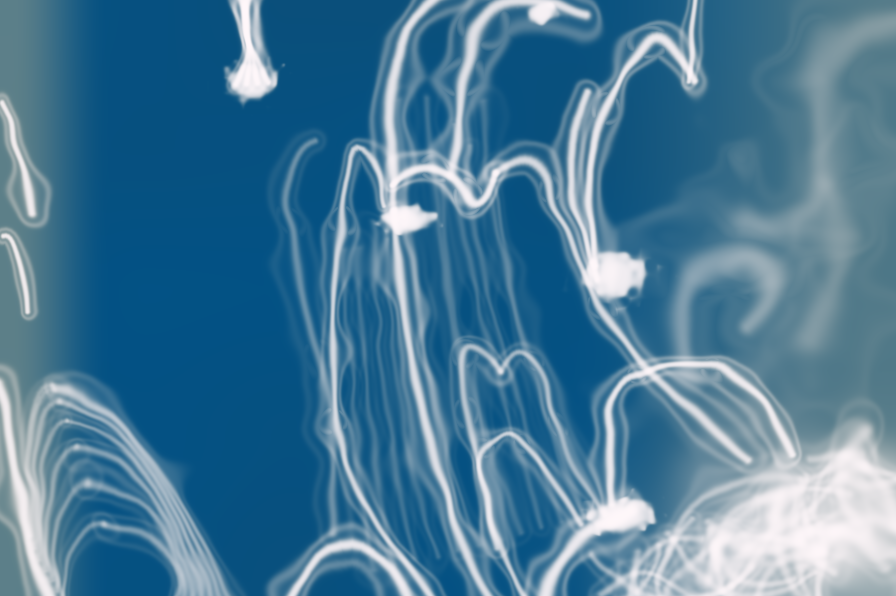
Write a Shadertoy shader that draws this background.

```glsl
// Pale ink threads and smoke drifting through deep blue water.

vec2 pos;   // current point: 7.68 wide, 5.12 high, y pointing down
float ink;  // accumulated density of pale ink

float hash(vec2 p) {
    return fract(sin(dot(p, vec2(127.1, 311.7))) * 4375.8);
}

float noise(vec2 p) {
    vec2 i = floor(p), f = smoothstep(0.0, 1.0, fract(p));
    return mix(mix(hash(i), hash(i + vec2(1, 0)), f.x),
               mix(hash(i + vec2(0, 1)), hash(i + 1.0), f.x), f.y);
}

// Quadratic curve with a crisp core, a soft halo and a thin outer sheath
float curve(vec2 a, vec2 b, vec2 c, float width) {
    float reach = 6.0 * width, d2 = 1e3;
    if (any(lessThan(pos, min(a, min(b, c)) - reach))) return 0.0;
    if (any(greaterThan(pos, max(a, max(b, c)) + reach))) return 0.0;
    vec2 from = a;
    for (int i = 1; i <= 12; i++) {
        float t = float(i) / 12.0;
        vec2 to = mix(mix(a, b, t), mix(b, c, t), t), e = to - from, q = pos - from;
        q -= e * clamp(dot(q, e) / max(dot(e, e), 1e-6), 0.0, 1.0);
        d2 = min(d2, dot(q, q));
        from = to;
    }
    float swell = noise(pos * 3.0), d = sqrt(d2) / (width * (0.4 + 0.5 * swell));
    float sheath = d - 2.0 - 3.0 * swell;
    return exp(-d * d) + 0.1 * exp(-d * d / 9.0) + 0.2 * exp(-sheath * sheath);
}

void arc(vec2 a, vec2 b, vec2 c, float width, float amount) {
    ink += amount * curve(a, b, c, width);
}

// Smooth spline through the midpoints of its control polygon
void thread(vec2 a, vec2 b, vec2 c, vec2 d, vec2 e, float width, float amount) {
    vec2 m = mix(b, c, 0.5), n = mix(c, d, 0.5);
    float k = max(curve(a, b, m, width), curve(m, c, n, width));
    ink += amount * max(k, curve(n, d, e, width));
}

// Ragged bright clot
void blob(vec2 center, vec2 size, float amount) {
    vec2 q = (pos - center) / size;
    float r = dot(q, q) * (0.5 + 1.5 * noise(pos * 14.0));
    ink += amount * exp(-r * r);
}

void mainImage(out vec4 fragColor, in vec2 fragCoord) {
    vec2 uv = fragCoord / iResolution.xy;
    vec2 plane = vec2(uv.x, 1.0 - uv.y) * vec2(7.68, 5.12);
    pos = plane + 0.06 * (vec2(noise(plane * 4.0), noise(plane.yx * 4.0)) - 0.5);
    ink = 0.0;

    // Water, with grey haze at both sides
    vec3 water = mix(vec3(0.01, 0.32, 0.52), vec3(0.04, 0.31, 0.48), noise(plane * 0.8));
    float haze = 0.85 * smoothstep(0.95, 0.1, plane.x) + 0.7 * smoothstep(4.8, 7.7, plane.x);
    vec3 color = mix(water, vec3(0.42, 0.53, 0.54), haze);

    // Left edge and its nested arches
    arc(vec2(0, 0.9), vec2(0.2, 1.2), vec2(0.28, 1.85), 0.04, 1.8);
    arc(vec2(0, 2.05), vec2(0.15, 2), vec2(0.23, 2.67), 0.03, 1.8);
    arc(vec2(0, 3.3), vec2(0.12, 4.2), vec2(0.42, 5.2), 0.06, 1.8);
    for (int i = 0; i < 7; i++) {
        float f = float(i) / 6.0;
        vec2 top = mix(vec2(0.45, 3.32), vec2(0.9, 4.5), f * f);
        arc(mix(vec2(0.28, 4.6), vec2(0.5, 5.2), f), top - vec2(0.3, 0), top, 0.04, 0.4);
        arc(top, top + vec2(0.75, 0.1), vec2(2.0 - 0.5 * f, 5.2), 0.045, 0.5);
    }

    // Falling drop at the top
    for (int i = 0; i < 4; i++) {
        float x = float(i) * 0.08;
        arc(vec2(2.06 + x * 0.5, -0.1), vec2(2.22 - x, 0.3), vec2(2.01 + x * 1.2, 0.7), 0.03, 1.5);
    }
    blob(vec2(2.16, 0.69), vec2(0.19, 0.14), 2.0);

    // Central veil of faint hanging filaments
    for (int i = 0; i < 12; i++) {
        float f = float(i) / 11.0;
        vec2 start = vec2(2.95 + 1.3 * f, 0.7 + 1.5 * hash(vec2(i, 5)));
        arc(start, start + vec2(0.05, 1.5), vec2(3.2 + 2.0 * f, 4.9 - 0.5 * f), 0.045, 0.2);
    }

    // Central stems
    thread(vec2(2.7, 1.2), vec2(2.4, 1.3), vec2(2.55, 2.5), vec2(2.9, 3.6), vec2(2.85, 4.6), 0.05, 0.4);
    thread(vec2(3.3, 1.75), vec2(3.05, 0.75), vec2(2.8, 3), vec2(2.95, 4.2), vec2(3.75, 5.2), 0.035, 1.2);
    arc(vec2(3.85, -0.1), vec2(3.2, 0.2), vec2(3.38, 1.8), 0.055, 1.6);
    arc(vec2(3.38, 1.8), vec2(3.45, 3.6), vec2(4.2, 5.2), 0.055, 1.4);
    thread(vec2(5, 0.12), vec2(4.3, -0.1), vec2(4, 0.4), vec2(3.95, 1), vec2(3.87, 1.5), 0.06, 1.5);
    blob(vec2(4.64, 0.13), vec2(0.13, 0.08), 2.5);
    blob(vec2(3.47, 1.88), vec2(0.19, 0.1), 3.0);

    // Wavy bridge and its long descent
    thread(vec2(3.35, 1.58), vec2(3.5, 1.38), vec2(3.95, 1.55), vec2(4.15, 1.84), vec2(4.28, 1.5), 0.04, 1.9);
    thread(vec2(4.28, 1.5), vec2(4.6, 1.2), vec2(4.85, 2.1), vec2(5.4, 3.1), vec2(6.4, 3.95), 0.045, 1.3);

    // Paired loops and arches below
    thread(vec2(4.27, 3.2), vec2(4.05, 2.9), vec2(3.92, 3.2), vec2(4.1, 3.9), vec2(4.25, 4.7), 0.035, 0.8);
    thread(vec2(4.27, 3.2), vec2(4.45, 2.9), vec2(4.7, 3.3), vec2(4.85, 4), vec2(5.2, 4.4), 0.04, 0.7);
    thread(vec2(4.5, 5.2), vec2(4, 4.1), vec2(4.3, 3.6), vec2(4.65, 4), vec2(5, 4.5), 0.04, 1.1);
    arc(vec2(2.45, 5.2), vec2(3.05, 4.15), vec2(3.52, 5.2), 0.05, 1.7);

    // Hooked plume with a bright foot
    thread(vec2(5.95, 0.7), vec2(5.7, 0.2), vec2(5.4, 0.5), vec2(4.95, 1.3), vec2(5.1, 2.3), 0.045, 1.8);
    arc(vec2(5.02, 0.8), vec2(4.7, 1.4), vec2(5.12, 2.4), 0.04, 1.5);
    arc(vec2(5.98, -0.1), vec2(5.93, 0.4), vec2(5.9, 0.7), 0.03, 1.5);
    blob(vec2(5.28, 2.36), vec2(0.25, 0.18), 2.2);

    // Blurred smoke on the right
    thread(vec2(7.8, 0.2), vec2(7, 0.2), vec2(7.1, 1.5), vec2(6.8, 2), vec2(6.4, 1.9), 0.22, 0.3);
    thread(vec2(5.9, 3.2), vec2(5.7, 2.5), vec2(6.4, 2.1), vec2(6.75, 2.5), vec2(6.4, 2.8), 0.18, 0.45);
    arc(vec2(7.1, 1.6), vec2(7.3, 2.4), vec2(6.95, 2.9), 0.22, 0.25);

    // Loop and bright tangle at the lower right
    thread(vec2(5.25, 4.3), vec2(5.1, 3.3), vec2(5.8, 3.1), vec2(6.4, 3.15), vec2(6.8, 3.9), 0.04, 1.7);
    blob(vec2(5.32, 4.42), vec2(0.26, 0.13), 2.5);
    arc(vec2(4.65, 5.2), vec2(4.75, 4.6), vec2(5.4, 4.4), 0.07, 1.8);
    for (int i = 0; i < 30; i++) {
        float r = hash(vec2(i, 1)), turn = 6.28 * hash(vec2(i, 2));
        vec2 mid = vec2(5.3 + 2.4 * r, mix(4.9 - 1.0 * r, 5.2, hash(vec2(i, 3))));
        vec2 reach = (0.3 + 0.5 * hash(vec2(i, 4))) * vec2(cos(turn), sin(turn));
        arc(mid - reach, mid + vec2(-reach.y, reach.x), mid + reach, 0.04 + 0.04 * r, 0.55);
    }
    vec2 cloud = (plane - vec2(7.1, 4.75)) / vec2(1.2, 0.9);
    ink += 1.2 * exp(-dot(cloud, cloud)) * (0.2 + noise(pos * 2.5));

    // Thin ink is warm grey, dense ink nearly white
    float cover = 1.0 - exp(-1.3 * ink);
    vec3 pale = mix(vec3(0.88, 0.82, 0.76), vec3(1, 0.97, 0.98), cover);
    fragColor = vec4(mix(color, pale, cover), 1);
}
```
